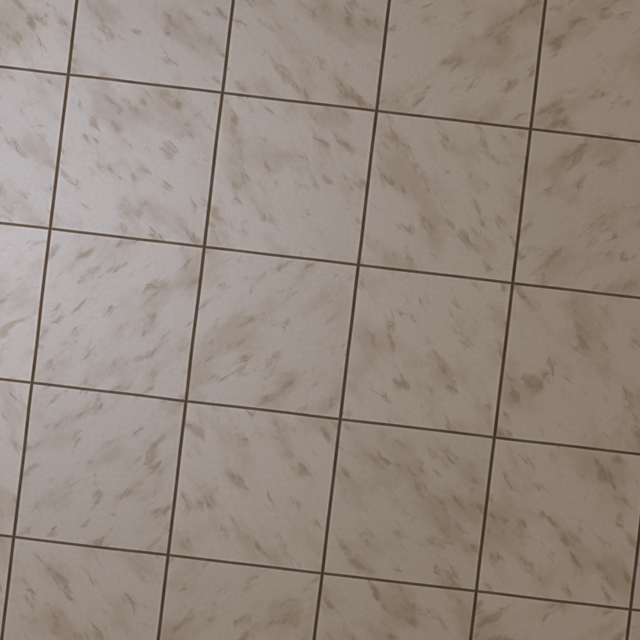
Write a Shadertoy shader that draws this texture.

```glsl
#define PITCH 0.2425
#define TILT 0.117
#define CROSSING vec2(0.560, 0.586)
#define JOINT_HALF vec2(0.0095, 0.0080)
#define GLOW_CENTRE vec2(-0.05, 0.68)
#define GLOW_FALLOFF vec2(1.6, 1.7)
#define SHADE_COLOR vec3(0.515, 0.460, 0.405)
#define LIGHT_COLOR vec3(0.715, 0.695, 0.705)
#define GROUT_COLOR vec3(0.205, 0.160, 0.125)
#define STAIN_TINT vec3(0.87, 0.82, 0.75)
#define VEIN_TINT vec3(0.80, 0.76, 0.72)

vec2 hash2(vec2 p) {
    vec3 a = fract(p.xyx * vec3(0.1031, 0.1030, 0.0973));
    a += dot(a, a.yzx + 33.33);
    return fract((a.xx + a.yz) * a.zy);
}

float cornerSlope(vec2 cell, vec2 offset, vec2 f) {
    return dot(hash2(cell + offset) * 2.0 - 1.0, f - offset);
}

float gradientNoise(vec2 p) {
    vec2 i = floor(p), f = fract(p);
    vec2 u = f * f * f * (f * (f * 6.0 - 15.0) + 10.0);
    float low = mix(cornerSlope(i, vec2(0, 0), f), cornerSlope(i, vec2(1, 0), f), u.x);
    float high = mix(cornerSlope(i, vec2(0, 1), f), cornerSlope(i, vec2(1, 1), f), u.x);
    return mix(low, high, u.y);
}

float fbm(vec2 p) {
    float sum = 0.0, weight = 1.0;
    for (int i = 0; i < 4; i++) {
        sum += weight * gradientNoise(p);
        p = mat2(1.6, 1.2, -1.2, 1.6) * p + 17.3;
        weight *= 0.55;
    }
    return sum;
}

mat2 rotation(float a) {
    float c = cos(a), s = sin(a);
    return mat2(c, s, -s, c);
}

// Diagonal marbling, turned and shifted for each tile
vec3 marble(vec2 local, vec2 id) {
    vec2 seed = hash2(id + 41.0);
    float turn = 0.8 + 1.5708 * floor(seed.x * 4.0) + 0.3 * (seed.y - 0.5);
    vec2 q = rotation(turn) * local;
    vec2 shift = floor(hash2(id + 73.0) * 90.0);

    float cloud = fbm(q * vec2(2.2, 4.0) + shift);
    float flecks = fbm(q * vec2(5.0, 11.0) + shift + 31.0);
    float ridge = abs(gradientNoise(q * vec2(3.5, 9.0) + 0.6 * cloud + shift + 57.0));
    float stain = 0.45 * smoothstep(-0.15, 0.55, cloud)
                + 0.65 * smoothstep(0.12, 0.65, flecks + 0.25 * cloud);
    float vein = (1.0 - smoothstep(0.0, 0.05, ridge)) * smoothstep(0.05, 0.45, flecks);

    vec3 tint = mix(vec3(1.03), STAIN_TINT, clamp(stain, 0.0, 1.0));
    tint = mix(tint, VEIN_TINT, 0.55 * vein);
    return tint * (1.0 + 0.03 * (seed.y - 0.5));
}

void mainImage(out vec4 fragColor, in vec2 fragCoord) {
    vec2 p = fragCoord / iResolution.y;
    float pixel = 1.0 / (iResolution.y * PITCH);

    // Tilted tile grid with slightly uneven joints
    vec2 grid = rotation(TILT) * (p - CROSSING) / PITCH;
    grid += 0.004 * vec2(gradientNoise(grid.yx * 2.3), gradientNoise(grid * 2.3 + 9.0));
    vec2 id = floor(grid), local = fract(grid) - 0.5;
    vec2 edge = 0.5 - abs(local);

    // Cool light from the left over the warm floor
    vec2 toGlow = (p - GLOW_CENTRE) * GLOW_FALLOFF;
    float glow = exp(-dot(toGlow, toGlow));
    vec3 color = mix(SHADE_COLOR, LIGHT_COLOR, glow);
    color *= marble(local, id);
    color *= 1.0 + 0.035 * gradientNoise(p * 170.0);

    // Pale rounded rims beside the joints
    vec2 rim = smoothstep(JOINT_HALF, JOINT_HALF * 1.8, edge)
             * (1.0 - smoothstep(JOINT_HALF * 1.8, JOINT_HALF * 3.5, edge));
    color *= 1.0 + 0.05 * max(rim.x, rim.y);

    // Dark grout, worn in places
    vec2 soft = vec2(max(pixel, 0.004));
    vec2 joint = 1.0 - smoothstep(JOINT_HALF - soft, JOINT_HALF + soft, edge);
    float wear = 0.92 + 0.2 * gradientNoise(grid * 6.0);
    vec3 grout = GROUT_COLOR * (1.0 + 0.5 * glow);
    color = mix(color, grout, clamp(max(joint.x, joint.y * 0.92) * wear, 0.0, 1.0));

    fragColor = vec4(color, 1.0);
}
```
